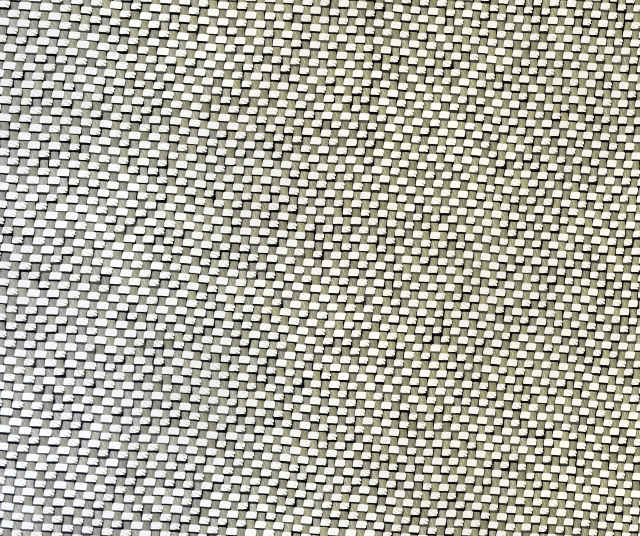
This texture is drawn by a Shadertoy shader. Its source:

```glsl
// Plain woven cloth: glossy white weft floats over grey-olive warp threads, with dark gaps.
#define REPEATS vec2(35.0, 31.0)   // weave repeats across and down
#define ROW_TILT 0.09              // fall of the rows from left to right
#define COLUMN_TILT 0.06           // lean of the columns
#define WEFT_HALF vec2(0.63, 0.45) // half size of a white float, in threads
#define WARP_HALF vec2(0.41, 0.60) // half size of a grey float, in threads
#define WEAR 0.8                   // strength of fraying and uneven threads
#define WHITE vec3(0.97, 0.97, 0.96)
#define PALE vec3(0.76, 0.76, 0.70)
#define GREY vec3(0.59, 0.59, 0.57)
#define OLIVE vec3(0.53, 0.52, 0.40)
#define GAP vec3(0.04, 0.04, 0.05)

const vec3 SHADE = vec3(0.33, 0.33, 0.30);

float hash(vec2 p) {
    vec3 q = fract(vec3(p.xyx) * 0.1031);
    q += dot(q, q.yzx + 33.33);
    return fract((q.x + q.y) * q.z);
}

float roundBox(vec2 p, vec2 halfSize, float radius) {
    vec2 d = abs(p) - halfSize + radius;
    return length(max(d, 0.0)) + min(max(d.x, d.y), 0.0) - radius;
}

// Canvas position to thread counts: tilted, denser to the right, gently wavy.
vec2 threadSpace(vec2 uv) {
    float x = uv.x - COLUMN_TILT * (uv.y - 0.5);
    float y = uv.y + ROW_TILT * uv.x;
    x *= 0.88 + 0.12 * x;
    x += 0.0015 * sin(uv.y * 17.0 + uv.x * 5.0);
    y += 0.0015 * sin(uv.x * 13.0 + uv.y * 4.0) + 0.0007 * sin(uv.x * 41.0);
    return 2.0 * REPEATS * vec2(x, y);
}

// Layered sines stand in for the fine fibres of a thread.
float fibres(vec2 p, float seed) {
    return 0.5 + 0.3 * sin(p.x * 9.0 + 3.0 * sin(p.y * 7.0 + seed) + seed * 6.0)
               + 0.2 * sin(p.y * 17.0 + p.x * 5.0 + seed * 11.0);
}

// Grey vertical float, set low so a dark gap opens above it.
vec3 addWarp(vec3 color, vec2 p, vec2 cell, float side, float soft) {
    float seed = hash(cell + 7.3);
    p += vec2((seed - 0.5) * 0.12, 0.20);
    p.x += 0.04 * sin(p.y * 4.0 + seed * 6.0);
    float d = roundBox(p, WARP_HALF * (0.94 + 0.16 * seed), 0.14);
    vec3 thread = mix(GREY, OLIVE, clamp(side + 0.6 * (seed - 0.5), 0.0, 1.0));
    thread = mix(thread, PALE, 0.75 * smoothstep(0.36, 0.0, abs(p.x + 0.08)) * fibres(p.yx, seed));
    thread = mix(thread, SHADE, 0.5 * smoothstep(-0.09, 0.0, d));
    thread *= 0.92 + 0.24 * hash(cell + 31.0);
    return mix(color, thread, smoothstep(soft, -soft, d));
}

// Bright horizontal float with a ragged lower end.
vec3 addWeft(vec3 color, vec2 p, vec2 cell, float side, float soft) {
    float seed = hash(cell);
    float wear = hash(cell + 19.7);
    p -= (vec2(seed, hash(cell + 3.1)) - 0.5) * vec2(0.18, 0.12) * WEAR;
    p.y += 0.07 * p.x * p.x - 0.02;
    p.x -= 0.10 * p.y;
    vec2 halfSize = WEFT_HALF * mix(1.02, 0.96, side);
    halfSize *= 1.0 - WEAR * vec2(0.20, 0.14) * wear * wear;
    float d = roundBox(p, halfSize, 0.20);
    float strands = fibres(p, seed);
    float end = smoothstep(0.10, 0.60, p.x - 0.45 * p.y);
    d += WEAR * 0.16 * end * strands * wear;

    vec3 thread = mix(WHITE, PALE, 0.9 * smoothstep(-0.10, 0.0, d));
    thread = mix(thread, PALE, 0.9 * WEAR * smoothstep(0.6, 1.0, strands) * wear);
    float fray = end * smoothstep(0.40, 0.75, strands) * smoothstep(0.25, 0.9, wear);
    thread = mix(thread, OLIVE, WEAR * fray);
    return mix(color, thread, smoothstep(soft, -soft, d));
}

void mainImage(out vec4 fragColor, in vec2 fragCoord) {
    vec2 uv = fragCoord / iResolution.xy;
    vec2 g = threadSpace(uv);
    vec2 base = floor(g);

    // Warm cast towards the right; cool, softer focus at the lower left.
    float side = smoothstep(0.0, 0.9, uv.x + 0.25 * uv.y);
    float corner = smoothstep(0.7, 0.0, length(uv * vec2(1.2, 1.0)));
    float pixel = max(2.0 * REPEATS.x / iResolution.x, 2.0 * REPEATS.y / iResolution.y);
    float soft = 0.45 * pixel + 0.01 + 0.04 * corner;

    // Dark ground, varied so some gaps close up.
    float open = hash(floor(g + vec2(0.0, 0.5)) + 53.0);
    vec3 color = mix(GAP, SHADE, 0.9 * smoothstep(0.5, 1.0, open)) + vec3(0.0, 0.01, 0.06) * corner;

    // Warp floats lie under the weft, on alternate squares of the weave.
    for (int layer = 0; layer < 2; layer++) {
        for (int j = -1; j <= 1; j++) {
            for (int i = -1; i <= 1; i++) {
                vec2 cell = base + vec2(i, j);
                if (int(mod(cell.x + cell.y, 2.0)) != layer) continue;
                vec2 p = g - cell - 0.5;
                color = layer == 0 ? addWarp(color, p, cell, side, soft)
                                   : addWeft(color, p, cell, side, soft);
            }
        }
    }

    // Faint uneven sheen and a warm or cool tint.
    color *= 1.0 + 0.025 * sin(uv.x * 11.0 + uv.y * 5.0) * sin(uv.y * 9.0 - uv.x * 3.0);
    color *= mix(vec3(0.99, 1.0, 1.03), vec3(1.01, 1.0, 0.97), side);
    fragColor = vec4(clamp(color, 0.0, 1.0), 1.0);
}
```
